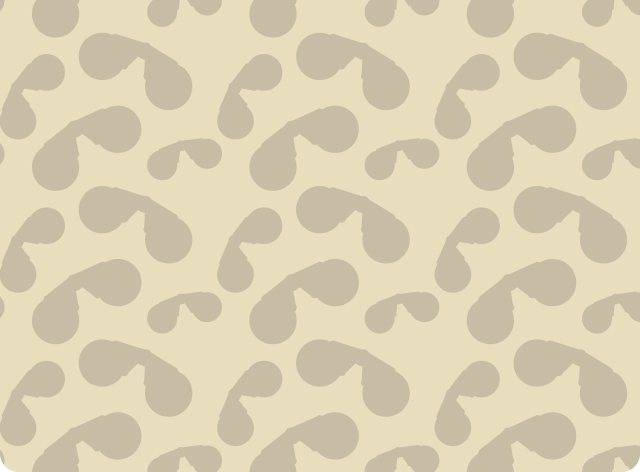
This pattern is drawn by a Shadertoy shader. Its source:

```glsl
// Flat two-tone repeat of bent twin-disc shapes in four placements on cream.
#define CANVAS_WIDTH 768.0
#define TILE vec2(260.9, 184.0)
#define CREAM vec3(0.91, 0.87, 0.745)
#define TAUPE vec3(0.777, 0.743, 0.643)
#define MARGIN vec3(1.0)
#define CORNER_RADIUS 22.0
#define DISC_OFFSET 1.54

// Right half of the bridge, in disc radii; it overlaps the mirror axis
const int BRIDGE_POINTS = 11;
const vec2 BRIDGE[BRIDGE_POINTS] = vec2[](
    vec2(-0.30, 1.31), vec2(0.04, 1.31), vec2(0.20, 1.25), vec2(1.43, 1.10),
    vec2(1.56, 0.98), vec2(1.54, 0.00), vec2(0.50, -0.14), vec2(0.39, -0.06),
    vec2(0.36, 0.10), vec2(0.16, 0.61), vec2(-0.30, 0.56));

// Placements in the tile: centre x, centre y, angle, disc radius
const int SHAPES = 4;
const vec4 PLACEMENT[SHAPES] = vec4[](
    vec4(162.6, 112.7, -0.426, 28.4),
    vec4(104.0, 20.5, 0.548, 28.4),
    vec4(38.8, 82.3, 1.040, 22.0),
    vec4(221.5, 7.0, 0.249, 18.0));

// Signed distance to the bridge polygon
float bridgeDistance(vec2 p) {
    float nearest = 1e9;
    float side = 1.0;
    for (int i = 0; i < BRIDGE_POINTS; i++) {
        vec2 a = BRIDGE[i];
        vec2 b = BRIDGE[(i + 1) % BRIDGE_POINTS];
        vec2 edge = b - a;
        vec2 w = p - a;
        vec2 away = w - edge * clamp(dot(w, edge) / dot(edge, edge), 0.0, 1.0);
        nearest = min(nearest, dot(away, away));
        bvec3 crossing = bvec3(p.y >= a.y, p.y < b.y, edge.x * w.y > edge.y * w.x);
        if (all(crossing) || all(not(crossing))) side = -side;
    }
    return side * sqrt(nearest);
}

// Two equal discs joined by the bridge, mirrored about x = 0
float twinDiscDistance(vec2 p) {
    p.x = abs(p.x);
    float disc = length(p - vec2(DISC_OFFSET, 0.0)) - 1.0;
    return min(disc, bridgeDistance(p));
}

// Nearest shape in the endless repeat
float patternDistance(vec2 p) {
    float nearest = 1e9;
    for (int i = 0; i < SHAPES; i++) {
        vec4 place = PLACEMENT[i];
        vec2 q = p - place.xy;
        q -= TILE * round(q / TILE);
        float c = cos(place.z), s = sin(place.z);
        q = vec2(c * q.x + s * q.y, c * q.y - s * q.x);
        nearest = min(nearest, place.w * twinDiscDistance(q / place.w));
    }
    return nearest;
}

// Canvas edge with its two lower corners rounded
float sheetDistance(vec2 p) {
    float halfWidth = 0.5 * CANVAS_WIDTH;
    vec2 corner = vec2(abs(p.x - halfWidth) - halfWidth, -p.y) + CORNER_RADIUS;
    return length(max(corner, 0.0)) - CORNER_RADIUS;
}

float coverage(float d, float pixel) {
    return clamp(0.5 - d / pixel, 0.0, 1.0);
}

void mainImage(out vec4 fragColor, in vec2 fragCoord) {
    float pixel = CANVAS_WIDTH / iResolution.x;
    vec2 p = fragCoord * pixel;
    vec3 color = mix(CREAM, TAUPE, coverage(patternDistance(p), pixel));
    color = mix(MARGIN, color, coverage(sheetDistance(p), pixel));
    fragColor = vec4(color, 1.0);
}
```
